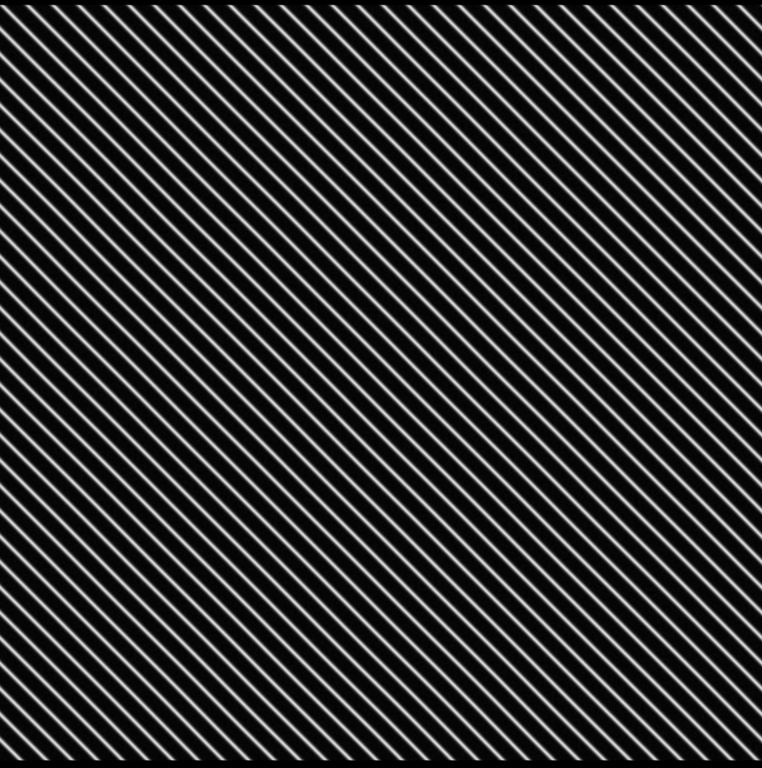
A Shadertoy shader for this pattern:

```glsl
// Fine soft white diagonal lines on near-black, with faint wobble, grain and dark edge bands.

const float PERIOD = 0.03307;      // line spacing along either axis, in canvas heights
const float PHASE = 0.12;          // offset of the first line, in periods
const float LINE_SIGMA = 0.083;    // softness of a line, in periods
const float WOBBLE = 0.05;         // sideways drift of the lines, in periods
const float WOBBLE_SCALE = 5.0;    // drift cells per canvas height
const float GRAIN = 0.02;          // strength of the speckle
const float GRAIN_SCALE = 230.0;   // speckle cells per canvas height
const float TOP_BAND = 0.0065;     // heights of the dark edge bands
const float BOTTOM_BAND = 0.0100;
const vec3 GROUND = vec3(0.021);
const vec3 LINE = vec3(0.85);

// Pseudo-random unit gradient for a lattice point
vec2 latticeGradient(vec2 cell) {
    vec3 p = fract(cell.xyx * vec3(0.1031, 0.1030, 0.0973));
    p += dot(p, p.yzx + 33.33);
    float angle = 6.2832 * fract((p.x + p.y) * p.z);
    return vec2(cos(angle), sin(angle));
}

// Gradient noise, roughly -0.7 to 0.7
float gradientNoise(vec2 p) {
    vec2 cell = floor(p);
    vec2 f = p - cell;
    vec2 blend = f * f * f * (f * (f * 6.0 - 15.0) + 10.0);
    float a = dot(latticeGradient(cell), f);
    float b = dot(latticeGradient(cell + vec2(1, 0)), f - vec2(1, 0));
    float c = dot(latticeGradient(cell + vec2(0, 1)), f - vec2(0, 1));
    float d = dot(latticeGradient(cell + vec2(1, 1)), f - vec2(1, 1));
    return mix(mix(a, b, blend.x), mix(c, d, blend.x), blend.y);
}

// Soft repeated line: 1 on its axis, fading to 0 between lines
float lineProfile(float phase, float pixel) {
    float offset = fract(phase + 0.5) - 0.5;
    float sigma = max(LINE_SIGMA, 0.8 * pixel);
    return exp(-0.5 * offset * offset / (sigma * sigma)) * LINE_SIGMA / sigma;
}

void mainImage(out vec4 fragColor, in vec2 fragCoord) {
    vec2 uv = fragCoord / iResolution.y;
    float pixel = 1.0 / iResolution.y;

    // Lines descend from upper left to lower right
    float phase = (1.0 - uv.y - uv.x) / PERIOD - PHASE;
    phase += WOBBLE * gradientNoise(uv * WOBBLE_SCALE);
    vec3 color = mix(GROUND, LINE, lineProfile(phase, pixel / PERIOD));

    // Fine speckle
    color += GRAIN * gradientNoise(uv * GRAIN_SCALE);

    // Dark bands along the top and bottom
    float inside = smoothstep(-pixel, pixel, uv.y - BOTTOM_BAND)
                 * smoothstep(-pixel, pixel, 1.0 - TOP_BAND - uv.y);
    fragColor = vec4(clamp(color * inside, 0.0, 1.0), 1.0);
}
```
